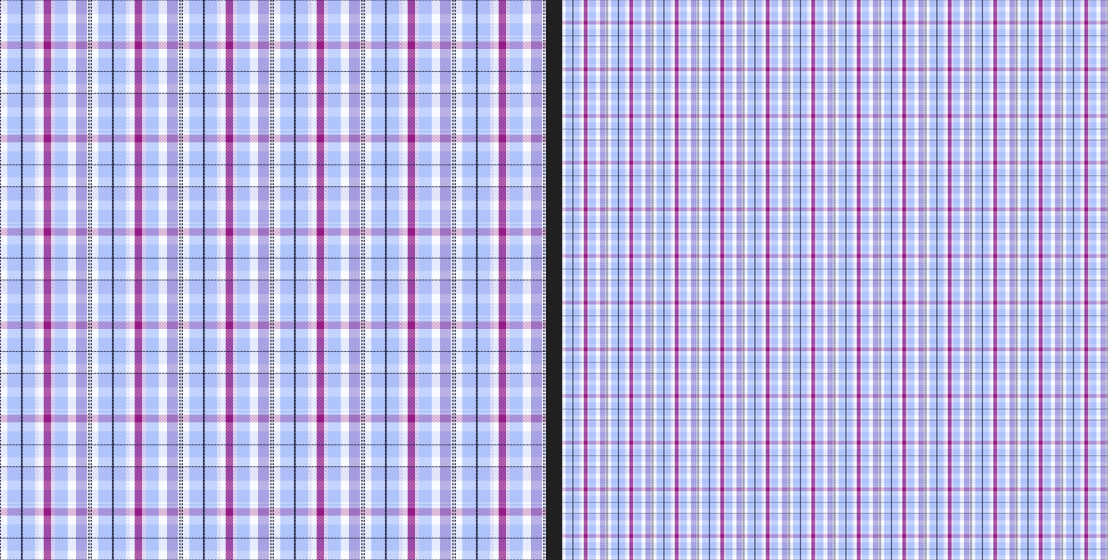
Left: one tile. Right: repeated 2 by 2.
Reproduce this pattern procedurally as a Shadertoy shader.

```glsl
// Woven madras plaid: six by six repeats of vertical warp stripes crossed by softer weft bands.
// Each stripe is a periodic box with exact pixel coverage; a fine sine weave
// varies how much weft shows over the warp. Whole repeats make it tile.

#define REPEATS 6.0
#define THREADS 28.0
#define WEFT_SHOW 0.33
#define WEAVE_DEPTH 0.13
#define WHITE vec3(1.0, 1.0, 1.0)
#define BLUE vec3(0.69, 0.77, 0.99)
#define PALE_BLUE vec3(0.92, 0.95, 1.0)
#define LILAC vec3(0.64, 0.57, 0.84)
#define MAGENTA vec3(0.58, 0.06, 0.49)
#define PINK vec3(0.86, 0.72, 0.89)
#define INK vec3(0.08, 0.08, 0.18)

const float TAU = 6.2831853;

// Share of a pixel covered by the stripe from a to b, wrapping at 1
float stripe(float x, float a, float b, float px) {
    float halfWidth = 0.5 * (b - a);
    float d = abs(fract(x - 0.5 * (a + b) + 0.5) - 0.5);
    float hi = min(halfWidth, d + 0.5 * px);
    float lo = max(-halfWidth, d - 0.5 * px);
    return clamp((hi - lo) / px, 0.0, 1.0);
}

// Vertical stripes, from left to right
vec3 warpColor(float x, float px, float dots) {
    vec3 c = WHITE;
    c = mix(c, BLUE, stripe(x, 0.08, 0.385, px));
    c = mix(c, mix(WHITE, LILAC, 0.22 + 0.1 * dots), stripe(x, 0.385, 0.425, px));
    c = mix(c, MAGENTA, stripe(x, 0.48, 0.562, px));
    c = mix(c, mix(WHITE, PINK, 0.75 + 0.25 * dots), stripe(x, 0.562, 0.60, px));
    c = mix(c, BLUE, stripe(x, 0.60, 0.745, px));
    c = mix(c, LILAC, stripe(x, 0.835, 0.955, px));
    return c;
}

// Horizontal bands, from top to bottom
vec3 weftColor(float y, float px) {
    vec3 c = PALE_BLUE;
    c = mix(c, mix(BLUE, LILAC, 0.4), stripe(y, 0.0, 0.15, px));
    c = mix(c, BLUE, stripe(y, 0.25, 0.445, px));
    c = mix(c, WHITE, stripe(y, 0.385, 0.398, px));
    c = mix(c, WHITE, stripe(y, 0.422, 0.435, px));
    c = mix(c, mix(MAGENTA, LILAC, 0.25), stripe(y, 0.445, 0.525, px));
    c = mix(c, BLUE, stripe(y, 0.62, 0.90, px));
    return c;
}

void mainImage(out vec4 fragColor, in vec2 fragCoord) {
    vec2 uv = fragCoord / iResolution.xy;
    vec2 cell = fract(REPEATS * vec2(uv.x, 1.0 - uv.y));
    vec2 px = REPEATS / iResolution.xy;

    // Thread waves fade out once they are too fine for the pixels
    vec2 fade = 1.0 - smoothstep(0.4, 0.6, px * THREADS);
    vec2 thread = sin(TAU * THREADS * cell) * fade;
    float weave = thread.x * thread.y;

    // Weft over warp
    vec3 warp = warpColor(cell.x, px.x, thread.y);
    vec3 weft = weftColor(cell.y, px.y);
    vec3 col = mix(warp, weft, WEFT_SHOW + WEAVE_DEPTH * weave);

    // Fine dashed weft lines
    float pick = stripe(cell.y, -0.006, 0.006, px.y) + stripe(cell.y, 0.76, 0.772, px.y);
    col = mix(col, INK, pick * (0.5 + 0.2 * thread.x));

    // Solid dark warp line and the pair of dotted ones
    float line = stripe(cell.x, 0.23, 0.25, px.x);
    col = mix(col, INK, line * (0.78 + 0.15 * thread.y));
    float pair = stripe(cell.x, 0.969, 0.985, px.x) + stripe(cell.x, 0.995, 1.011, px.x);
    col = mix(col, INK, pair * (0.48 + 0.4 * thread.y));

    fragColor = vec4(col, 1.0);
}
```
